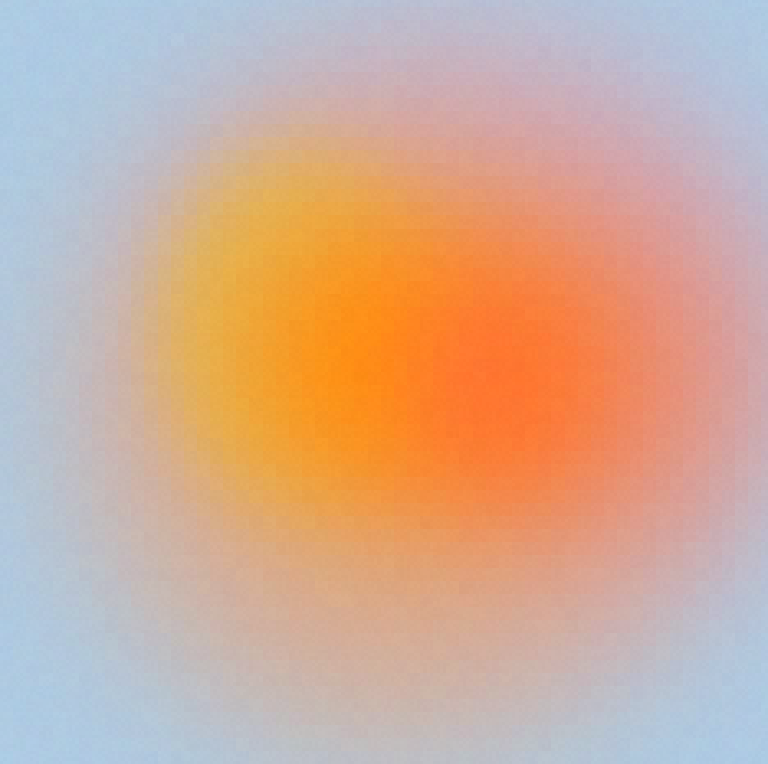
Reproduce this background procedurally as a Shadertoy shader.

```glsl
// A blurred orange and yellow glow with a rose haze on a pale blue field, in faint square tiles.

#define SKY     vec3(0.68, 0.795, 0.89)
#define HAZE    vec3(0.745, 0.75, 0.77)
#define ROSE    vec3(0.83, 0.635, 0.73)
#define SAND    vec3(0.84, 0.68, 0.57)
#define YELLOW  vec3(0.88, 0.73, 0.35)
#define CORAL   vec3(0.94, 0.52, 0.39)
#define ORANGE  vec3(1.00, 0.57, 0.06)
#define EMBER   vec3(1.00, 0.46, 0.19)
#define TILES   58.5
#define TILE_FLATNESS 0.85
#define TILE_NOISE    0.015
#define GRAIN         0.014

// Soft ellipse: one at the center, 1/e at the radii; a higher power is flatter inside.
float glow(vec2 p, vec2 center, vec2 radii, float power) {
    return exp(-pow(length((p - center) / radii), power));
}

float hash(vec2 p) {
    vec3 q = fract(p.xyx * 0.1031);
    q += dot(q, q.yzx + 33.33);
    return fract((q.x + q.y) * q.z);
}

vec3 glowField(vec2 p) {
    // Wide haze over the sky
    vec3 color = SKY;
    color = mix(color, HAZE, glow(p, vec2(0.52, 0.49), vec2(0.48, 0.48), 5.0));
    color = mix(color, ROSE, glow(p, vec2(0.61, 0.55), vec2(0.42, 0.40), 3.6));
    color = mix(color, SAND, glow(p, vec2(0.51, 0.42), vec2(0.36, 0.385), 3.4));

    // Yellow flank on the left, coral flank on the right
    color = mix(color, YELLOW, glow(p, vec2(0.39, 0.57), vec2(0.19, 0.24), 4.8));
    color = mix(color, CORAL, 0.92 * glow(p, vec2(0.71, 0.515), vec2(0.255, 0.235), 2.4));

    // Bright core
    color = mix(color, ORANGE, glow(p, vec2(0.50, 0.525), vec2(0.20, 0.21), 2.2));
    return mix(color, EMBER, glow(p, vec2(0.65, 0.50), vec2(0.14, 0.155), 2.2));
}

void mainImage(out vec4 fragColor, in vec2 fragCoord) {
    vec2 uv = fragCoord / iResolution.xy;

    // Pull each point toward the middle of its tile for faint steps
    vec2 tile = floor(uv * TILES);
    vec2 middle = (tile + 0.5) / TILES;
    vec3 color = glowField(mix(uv, middle, TILE_FLATNESS));

    // Slight tint per tile and fine grain
    color += TILE_NOISE * (vec3(hash(tile), hash(tile + 71.0), hash(tile + 143.0)) - 0.5);
    color += GRAIN * (hash(floor(uv * TILES * 4.0)) - 0.5);
    fragColor = vec4(clamp(color, 0.0, 1.0), 1.0);
}
```
